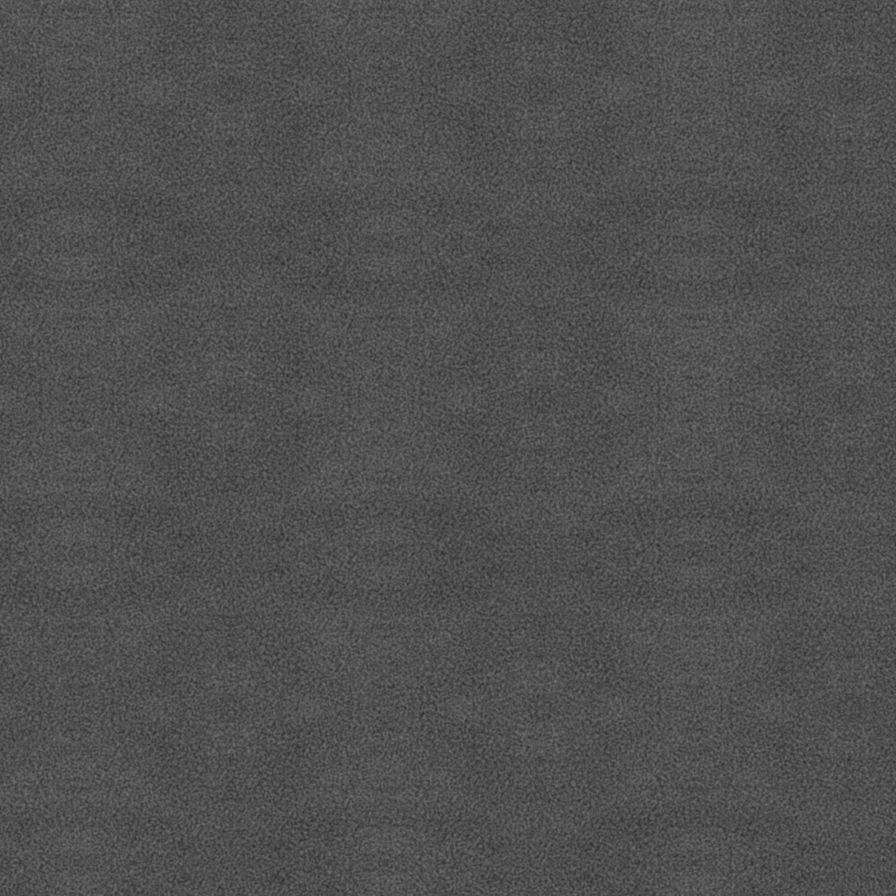
A three.js fragment shader for this texture:

```glsl
// Dark grey felt: fine gradient-noise grain over faint, slightly flattened mottling.
// Part of the grain and the mottling are folded about mirror axes, which leaves
// a barely visible repeat of symmetric figures across the cloth.

#define BASE_GREY 0.312
#define GRAIN_CONTRAST 0.135
#define MOTTLE_CONTRAST 0.034
#define FINE_GRAIN 337.0
#define SOFT_GRAIN 243.0
#define MOTTLE_SCALE 34.0
#define MIRROR_PERIOD vec2(0.345, 0.345)
#define MIRROR_AXIS vec2(0.4305, 0.382)

varying vec2 vUv;

// Unit gradient at a lattice point, at a hashed angle
vec2 latticeGradient(vec2 cell) {
  vec3 h = fract(cell.xyx * vec3(0.1031, 0.1030, 0.0973));
  h += dot(h, h.yzx + 33.33);
  float angle = 6.28318 * fract((h.x + h.y) * h.z);
  return vec2(cos(angle), sin(angle));
}

float gradientNoise(vec2 p) {
  vec2 cell = floor(p);
  vec2 f = p - cell;
  vec2 w = f * f * f * (f * (f * 6.0 - 15.0) + 10.0);
  vec2 e = vec2(1.0, 0.0);
  float a = dot(latticeGradient(cell), f);
  float b = dot(latticeGradient(cell + e.xy), f - e.xy);
  float c = dot(latticeGradient(cell + e.yx), f - e.yx);
  float d = dot(latticeGradient(cell + e.xx), f - e.xx);
  return mix(mix(a, b, w.x), mix(c, d, w.x), w.y);
}

// Reflect the plane into one mirrored tile
vec2 mirrorFold(vec2 uv) {
  vec2 t = (uv - MIRROR_AXIS) / MIRROR_PERIOD;
  return abs(fract(t + 0.5) - 0.5) * MIRROR_PERIOD;
}

// Rotation keeps the noise lattice off the canvas axes
vec2 turn(vec2 p, float angle) {
  float c = cos(angle);
  float s = sin(angle);
  return vec2(c * p.x - s * p.y, s * p.x + c * p.y);
}

// Patches of three sizes, wider than tall
float mottle(vec2 p) {
  float sum = 0.0;
  float weight = 0.7;
  vec2 q = p * MOTTLE_SCALE * vec2(0.3, 0.42);
  for (int i = 0; i < 3; i++) {
    sum += weight * gradientNoise(q + 17.3);
    q = q * 2.3 + 5.7;
    weight *= 0.95;
  }
  return sum;
}

void main() {
  vec2 folded = mirrorFold(vUv);

  // Sharp free grain, with a softer mirrored grain
  float fine = gradientNoise(turn(vUv, 0.6) * FINE_GRAIN + 400.0);
  float soft = gradientNoise(turn(folded, 0.35) * SOFT_GRAIN + 90.0);
  float grain = 0.85 * fine + 0.75 * soft;

  float patches = mottle(folded) + 0.4 * gradientNoise(vUv * 7.0 + 31.0);

  float grey = BASE_GREY + GRAIN_CONTRAST * grain + MOTTLE_CONTRAST * patches;
  gl_FragColor = vec4(vec3(clamp(grey, 0.0, 1.0)), 1.0);
}
```
